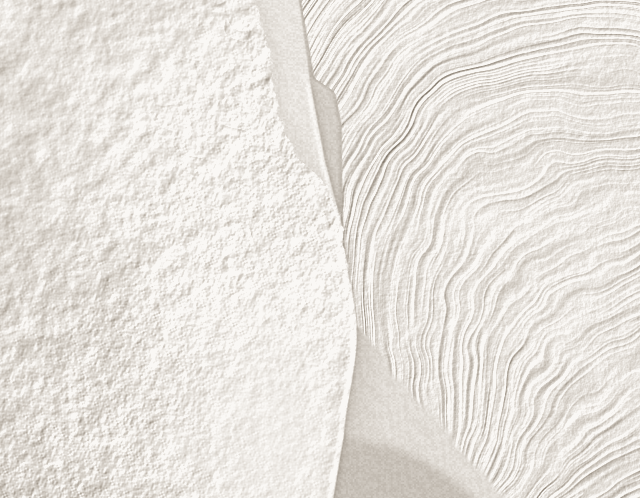
Write a WebGL 1 fragment shader that draws this texture.

```glsl
precision highp float;
// White plaster sheet meeting a fan of arched paper ridges, with a folded seam between them.
uniform vec2 u_resolution;

const vec3 DARK = vec3(0.50, 0.465, 0.42);
const vec3 LIGHT = vec3(0.98, 0.972, 0.96);
const vec3 WARMTH = vec3(0.0, 0.008, 0.018);
const vec2 TO_LIGHT = vec2(-0.78, 0.62);
const vec2 FAN_ROOT = vec2(0.93, -0.16);
const float FAN_CURL = 0.85;
const float SIDE_PULL = 5.5;
const float RIDGE_FREQ = 25.0;
const float RELIEF_STEP = 0.0032;
const float RIDGE_GAIN = 1.10;
const float PLASTER_GAIN = 2.1;
const float EDGE_SOFT = 0.0025;

float hash(vec2 p) {
  return fract(sin(dot(p, vec2(127.1, 311.7))) * 43758.5453);
}

float noise(vec2 p) {
  vec2 i = floor(p), f = fract(p);
  f = f * f * f * (f * (f * 6.0 - 15.0) + 10.0);
  return mix(mix(hash(i), hash(i + vec2(1.0, 0.0)), f.x),
             mix(hash(i + vec2(0.0, 1.0)), hash(i + vec2(1.0, 1.0)), f.x), f.y);
}

float fbm(vec2 p, float gain) {
  float sum = 0.0, amp = 0.5;
  for (int i = 0; i < 4; i++) {
    sum += amp * noise(p);
    p = mat2(1.6, 1.2, -1.2, 1.6) * p + 7.3;
    amp *= gain;
  }
  return sum;
}

float crest(float n) { return 1.0 - abs(2.0 * n - 1.0); }

float ramp(float a, float b, float t) { return clamp((t - a) / (b - a), 0.0, 1.0); }

// Seam outlines: x position at depth d below the top
float plasterEdge(float d) {
  return 0.510 + 0.030 * ramp(0.0, 0.117, d) + 0.018 * ramp(0.117, 0.235, d)
    + 0.044 * ramp(0.235, 0.32, d) + 0.058 * ramp(0.32, 0.376, d)
    + 0.029 * ramp(0.376, 0.46, d) + 0.027 * smoothstep(0.46, 0.67, d)
    - 0.027 * smoothstep(0.67, 0.90, d) - 0.020 * ramp(0.88, 1.0, d);
}

float foldEdge(float d) {
  return 0.600 + 0.022 * ramp(0.0, 0.16, d) + 0.030 * ramp(0.16, 0.32, d)
    + 0.037 * ramp(0.32, 0.46, d);
}

float ridgeEdge(float d) {
  return 0.605 + 0.025 * ramp(0.0, 0.15, d) + 0.042 * smoothstep(0.15, 0.19, d)
    + 0.014 * ramp(0.18, 0.25, d) + 0.003 * ramp(0.25, 0.46, d)
    + 0.022 * ramp(0.46, 0.64, d) + 0.067 * ramp(0.64, 0.75, d)
    + 0.092 * ramp(0.75, 0.85, d) + 0.133 * ramp(0.85, 1.0, d);
}

// Ridges fan from the root, arch over at the top and run upright beside the seam
float ridgeHeight(vec2 p) {
  vec2 q = p - FAN_ROOT;
  float r = length(q), side = max(0.95 - p.x, 0.0);
  float flow = atan(q.y, q.x) + FAN_CURL * r * r * r + SIDE_PULL * side * side;
  flow += 0.13 * (noise(p * 6.5) - 0.5) + 0.05 * (noise(p * 19.0) - 0.5);
  float broad = crest(noise(vec2(flow * RIDGE_FREQ, r * 5.0)));
  float thin = crest(noise(vec2(flow * RIDGE_FREQ * 1.9 + 9.0, r * 9.0)));
  return 0.60 * broad + 0.30 * thin + 0.42 * fbm(p * 62.0, 0.7);
}

// Soft lumps at upper left, crisp grit lower down, slanted scrapes by the seam
float plasterHeight(vec2 p) {
  float crisp = smoothstep(0.15, 0.85, p.x * 0.9 + (1.0 - p.y) * 0.7);
  float lumps = fbm(p * 31.0, mix(0.48, 0.70, crisp));
  vec2 s = vec2(dot(p, vec2(0.85, -0.53)), dot(p, vec2(0.53, 0.85)));
  float scrape = crest(noise(s * vec2(9.0, 30.0) + 1.6 * noise(p * 21.0)));
  float nearSeam = smoothstep(0.18, 0.45, p.x) * smoothstep(0.12, 0.4, p.y);
  vec2 c = (p - vec2(0.56, 0.13)) * vec2(4.6, 3.0);
  return (lumps + 0.26 * scrape * nearSeam) * (1.0 - 0.72 * exp(-dot(c, c)));
}

void main() {
  vec2 p = gl_FragCoord.xy / u_resolution.y;
  float d = 1.0 - p.y;
  vec2 lit = p + TO_LIGHT * RELIEF_STEP;
  float grain = 0.10 * (noise(p * 300.0) - 0.5);
  float rough = (fbm(p * 45.0, 0.6) - 0.47) * 0.022 * (1.0 - smoothstep(0.4, 0.65, d));
  float edge = plasterEdge(d) + rough;
  float fold = d < 0.46 ? foldEdge(d) : edge;
  float rim = ridgeEdge(d) + 0.012 * (noise(p * 38.0) - 0.5) * smoothstep(0.5, 0.7, d);

  // Plaster sheet, brightest toward its lower right
  float plaster = 0.81 + 0.14 * smoothstep(0.05, 0.62, p.x);
  plaster += 0.10 * (noise(p * 5.0) - 0.5) + 0.12 * (noise(p * 17.0) - 0.5) * smoothstep(0.6, 0.1, p.x);
  plaster += PLASTER_GAIN * (plasterHeight(p) - plasterHeight(lit));

  // Ridged sheet, with shade gathering in its grooves
  float height = ridgeHeight(p);
  float ridges = 0.83 + 0.10 * (noise(p * 4.0) - 0.5) + 0.06 * smoothstep(0.6, 1.0, p.y);
  ridges += RIDGE_GAIN * (height - ridgeHeight(lit)) + 0.16 * (height - 0.75);

  // Smooth strip, and the recess that opens into the lower pocket
  float strip = 0.86 + grain - 0.08 * smoothstep(0.04, 0.0, p.x - edge);
  float recess = 0.70 + grain - 0.18 * smoothstep(0.012, 0.0, rim - p.x) * step(d, 0.5);
  float pocketLine = 0.878 + 0.48 * (p.x - 0.699) - 0.03 * sin(12.0 * (p.x - 0.699));
  float pocket = 0.80 + grain - 0.10 * smoothstep(0.09, 0.0, p.x - edge);
  pocket = mix(pocket, 0.59 + grain, smoothstep(-0.015, 0.02, d - pocketLine));
  recess = mix(recess, pocket, smoothstep(0.5, 0.68, d));

  // Layer the sheets, then add the fold's shadow and the lit lower lip
  float rimSoft = EDGE_SOFT + 0.022 * smoothstep(0.6, 0.75, d);
  float tone = mix(recess, ridges, smoothstep(-EDGE_SOFT, rimSoft, p.x - rim));
  tone -= 0.30 * exp(-max(p.x - fold, 0.0) / 0.006) * smoothstep(0.1, 0.2, d);
  tone = mix(strip, tone, smoothstep(-EDGE_SOFT, EDGE_SOFT, p.x - fold));
  tone = mix(plaster, tone, smoothstep(-EDGE_SOFT, EDGE_SOFT, p.x - edge));
  tone += 0.14 * exp(-pow((p.x - fold + 0.007) / 0.005, 2.0)) * smoothstep(0.12, 0.2, d);
  tone -= 0.10 * exp(-pow((p.x - edge + 0.022) / 0.009, 2.0)) * smoothstep(0.62, 0.72, d);
  tone = clamp(tone + 0.5 * grain, 0.0, 1.0);
  gl_FragColor = vec4(mix(DARK, LIGHT, tone) - WARMTH * 4.0 * tone * (1.0 - tone), 1.0);
}
```
